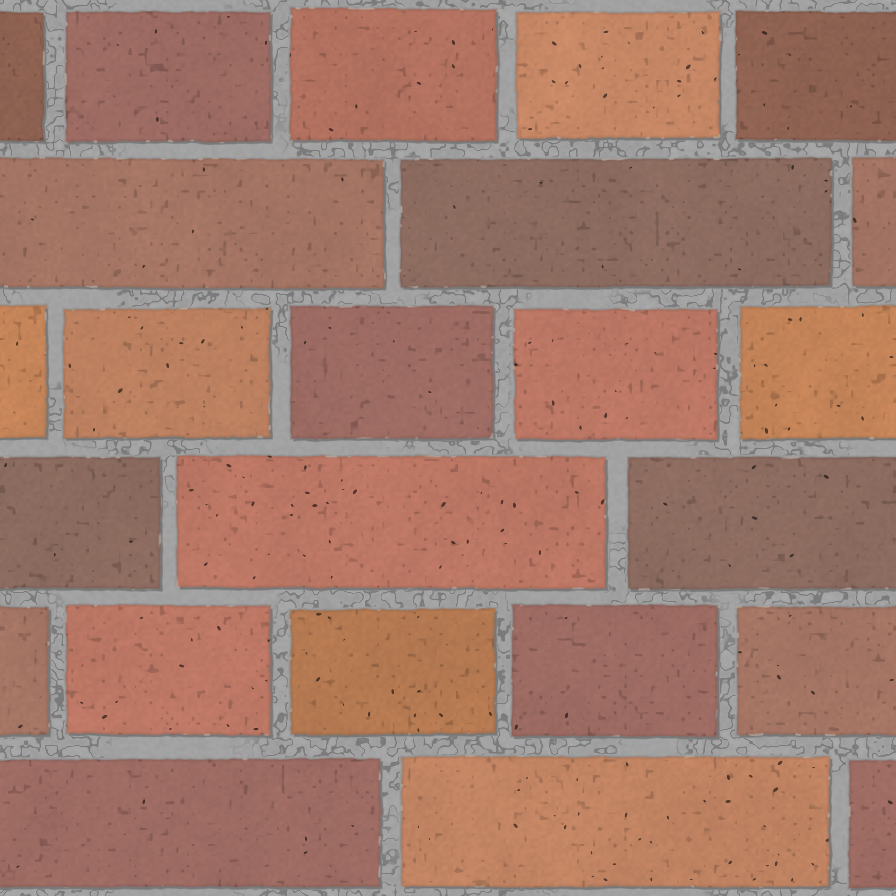
Reproduce this texture procedurally as a three.js fragment shader.

```glsl
varying vec2 vUv;

const float ROWS = 6.0;
const float HEADERS = 4.0;        // short bricks per course
const float STRETCHERS = 2.0;     // long bricks per course
const float JOINT = 0.0225;       // mortar width
const float JITTER = 0.006;       // uneven brick sides
const float TILT = 0.005;
const float RAGGED = 0.0032;
const float SOFT = 0.0011;        // edge smoothing
const float SHADOW = 0.0028;
const float GRAIN = 0.05;
const float PIT_CELLS = 72.0;

const vec3 MORTAR = vec3(0.635);
const vec3 MORTAR_DARK = vec3(0.43);
const vec3 MAUVE = vec3(0.612, 0.418, 0.385);
const vec3 RED = vec3(0.735, 0.465, 0.392);
const vec3 ORANGE = vec3(0.755, 0.515, 0.385);
const vec3 OCHRE = vec3(0.745, 0.500, 0.335);
const vec3 TAN = vec3(0.640, 0.455, 0.388);
const vec3 UMBER = vec3(0.550, 0.420, 0.375);
const vec3 BROWN = vec3(0.560, 0.385, 0.320);

float hash(vec2 p) {
  vec3 q = fract(p.xyx * 0.1031);
  q += dot(q, q.yzx + 33.33);
  return fract((q.x + q.y) * q.z);
}

// Value noise that wraps at the canvas edges
float noise(vec2 uv, vec2 cells) {
  vec2 p = uv * cells, i = floor(p), f = fract(p);
  f = f * f * (3.0 - 2.0 * f);
  vec2 a = mod(i, cells), b = mod(i + 1.0, cells);
  return mix(mix(hash(a), hash(vec2(b.x, a.y)), f.x),
             mix(hash(vec2(a.x, b.y)), hash(b), f.x), f.y);
}

// Signed distance to one uneven brick inside its cell
float brickDistance(vec2 p, vec2 size, vec2 id) {
  vec2 key = id * 7.0 + 3.0;
  vec2 lower = vec2(hash(key), hash(key + 1.3)) - 0.5;
  vec2 upper = vec2(hash(key + 2.7), hash(key + 4.1)) - 0.5;
  p.y += (hash(key + 5.9) - 0.5) * TILT * (p.x / size.x - 0.5);
  vec2 d = max(0.5 * JOINT + lower * JITTER - p,
               p - size + 0.5 * JOINT + upper * JITTER);
  return max(d.x, d.y);
}

vec3 pick(float column, vec3 a, vec3 b, vec3 c, vec3 d) {
  return column < 0.5 ? a : column < 1.5 ? b : column < 2.5 ? c : d;
}

vec3 brickTint(vec2 id) {
  if (id.y < 0.5) return pick(id.x, ORANGE, MAUVE, ORANGE, MAUVE);
  if (id.y < 1.5) return pick(id.x, RED, OCHRE * 0.95, MAUVE, TAN);
  if (id.y < 2.5) return pick(id.x, RED, UMBER, RED, UMBER);
  if (id.y < 3.5) return pick(id.x, ORANGE * 0.97, MAUVE, RED, OCHRE * 1.03);
  if (id.y < 4.5) return pick(id.x, UMBER, TAN, UMBER, TAN);
  return pick(id.x, MAUVE, RED * 0.95, ORANGE * 1.03, BROWN);
}

// Scattered, turned oval holes
float pits(vec2 uv, float density) {
  vec2 p = uv * PIT_CELLS, cell = floor(p);
  vec2 q = p - cell - 0.3 - 0.4 * vec2(hash(cell + 11.0), hash(cell + 23.0));
  float angle = 6.2832 * hash(cell + 37.0);
  float c = cos(angle), s = sin(angle);
  q = mat2(c, -s, s, c) * q;
  float radius = mix(0.08, 0.24, hash(cell + 41.0));
  float hole = 1.0 - smoothstep(radius - 0.06, radius + 0.06, length(q * vec2(1.0, 1.9)));
  return hole * step(hash(cell + 53.0), density);
}

void main() {
  // Courses alternate long and short bricks
  float row = min(floor(vUv.y * ROWS), ROWS - 1.0);
  bool isHeader = mod(row, 2.0) > 0.5;
  float columns = isHeader ? HEADERS : STRETCHERS;
  float start = isHeader ? 0.0625 : (mod(row, 4.0) > 1.0 ? 0.1875 : 0.4375);
  vec2 grid = vec2((vUv.x - start) * columns, vUv.y * ROWS);
  vec2 id = vec2(mod(floor(grid.x), columns), row);
  vec2 size = 1.0 / vec2(columns, ROWS);
  vec2 local = (grid - vec2(floor(grid.x), row)) * size;

  // Brick outline and its shadow
  float ragged = RAGGED * (0.6 * noise(vUv, vec2(42.0)) + 0.4 * noise(vUv, vec2(150.0)) - 0.5);
  float edge = brickDistance(local, size, id) + ragged;
  float shadowEdge = brickDistance(local + vec2(-SHADOW, SHADOW), size, id) + ragged;
  float brick = 1.0 - smoothstep(-SOFT, SOFT, edge);
  float shade = 1.0 - smoothstep(-SOFT, SOFT, shadowEdge);
  float rim = 1.0 - smoothstep(0.0, 0.003, edge);

  // Mortar with patches of crumbled cracks
  float fine = noise(vUv, vec2(256.0)) - 0.5;
  float crumb = noise(vUv, vec2(105.0)) * 0.7 + noise(vUv, vec2(210.0)) * 0.3;
  float crack = 1.0 - smoothstep(0.02, 0.08, abs(crumb - 0.5));
  float patchy = smoothstep(0.46, 0.62, noise(vUv + 0.37, vec2(11.0)));
  crack *= patchy * smoothstep(0.001, 0.004, edge);
  vec3 mortar = MORTAR + 0.03 * fine + 0.05 * patchy * (crumb - 0.5);
  mortar = mix(mortar, MORTAR_DARK, max(0.75 * crack, max(0.8 * shade, 0.35 * rim)));

  // Fired clay with mottling, grain, specks and pits
  vec3 clay = brickTint(id);
  float warmth = smoothstep(0.62, 0.73, clay.r);
  float mottle = noise(vUv, vec2(19.0, 11.0)) + 0.5 * noise(vUv, vec2(60.0)) - 0.75;
  float relief = noise(vUv + vec2(0.0014, -0.0014), vec2(190.0)) - noise(vUv, vec2(190.0));
  clay *= 1.0 + 0.045 * mottle + GRAIN * (fine + 0.7 * relief);
  float speck = smoothstep(0.80, 0.95, noise(vUv + 0.19, vec2(170.0)));
  clay *= 1.0 - 0.16 * speck;
  clay *= 1.0 - 0.55 * pits(vUv, mix(0.025, 0.085, warmth));
  clay *= 1.0 - 0.08 * smoothstep(-0.004, 0.0, edge);

  // Pale chips along the brick edge
  float chip = smoothstep(0.78, 0.9, noise(vUv + 0.61, vec2(120.0)));
  chip *= 1.0 - smoothstep(0.0, 0.0025, abs(edge));
  vec3 color = mix(mortar, clay, brick);
  gl_FragColor = vec4(mix(color, vec3(0.72, 0.68, 0.65), 0.7 * chip), 1.0);
}
```
